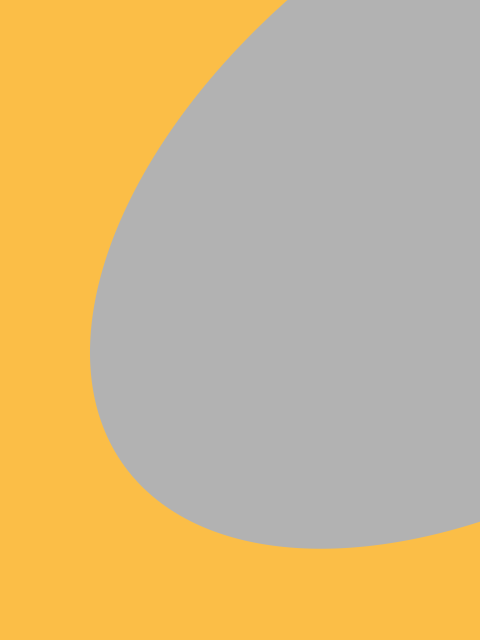
Reproduce this background procedurally as a Shadertoy shader.

```glsl
// A large tilted grey ellipse on a flat amber ground, cropped by the top
// and right edges. The ellipse is an implicit curve, divided by its gradient
// to give a distance for an edge one pixel soft.

#define AMBER          vec3(0.984, 0.745, 0.278)
#define GREY           vec3(0.698)
#define ELLIPSE_CENTER vec2(0.8204, 0.7206)  // in canvas heights
#define ELLIPSE_RADII  vec2(0.7703, 0.4504)  // long and short half axes
#define ELLIPSE_TILT   0.6184                // radians, counterclockwise

// Turns a point clockwise, into the frame of a shape tilted by the angle.
vec2 toTiltedFrame(vec2 p, float angle) {
    float c = cos(angle), s = sin(angle);
    return vec2(c * p.x + s * p.y, c * p.y - s * p.x);
}

// First-order signed distance to an ellipse, negative inside.
float ellipseDistance(vec2 p, vec2 radii) {
    float scaledLength = length(p / radii);
    float slope = length(p / (radii * radii));
    return scaledLength * (scaledLength - 1.0) / max(slope, 1e-4);
}

void mainImage(out vec4 fragColor, in vec2 fragCoord) {
    vec2 point = fragCoord / iResolution.y;
    float pixel = 1.0 / iResolution.y;

    // Ellipse coverage
    vec2 local = toTiltedFrame(point - ELLIPSE_CENTER, ELLIPSE_TILT);
    float edge = ellipseDistance(local, ELLIPSE_RADII);
    float coverage = clamp(0.5 - edge / pixel, 0.0, 1.0);

    fragColor = vec4(mix(AMBER, GREY, coverage), 1.0);
}
```
